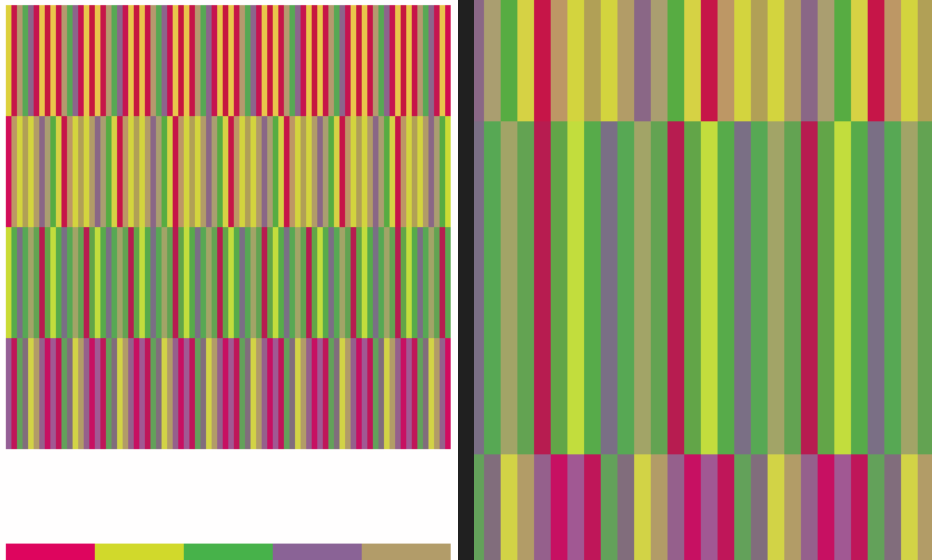
Left: the whole. Right: its middle third, enlarged.
This pattern is drawn by a WebGL 2 fragment shader. Its source:

```glsl
#version 300 es
precision highp float;

uniform vec2 u_resolution;
out vec4 outColor;

const int RED = 0, YELLOW = 1, GREEN = 2, PURPLE = 3, TAN = 4;

const vec3 PALETTE[5] = vec3[5](
    vec3(0.87, 0.02, 0.37),
    vec3(0.82, 0.85, 0.17),
    vec3(0.28, 0.70, 0.29),
    vec3(0.54, 0.39, 0.59),
    vec3(0.70, 0.61, 0.41));

// Stripe sequence of each band, top band first
const int BAND_A[8] = int[8](YELLOW, RED, TAN, GREEN, PURPLE, RED, YELLOW, RED);
const int BAND_B[10] = int[10](RED, TAN, YELLOW, TAN, YELLOW, TAN, PURPLE, TAN, GREEN, YELLOW);
const int BAND_C[8] = int[8](YELLOW, GREEN, PURPLE, GREEN, TAN, GREEN, RED, GREEN);
const int BAND_D[8] = int[8](PURPLE, RED, GREEN, PURPLE, YELLOW, TAN, PURPLE, RED);

vec3 pureStripe(int band, int i) {
    i = clamp(i, 0, 79);
    if (band == 0) return PALETTE[BAND_A[i % 8]];
    if (band == 1) return PALETTE[BAND_B[i % 10]];
    if (band == 2) return PALETTE[BAND_C[i % 8]];
    return PALETTE[BAND_D[i % 8]];
}

// Hue bleeds in from both neighbours while brightness stays
vec3 stripe(int band, int i) {
    vec3 own = pureStripe(band, i);
    vec3 around = 0.5 * (pureStripe(band, i - 1) + pureStripe(band, i + 1));
    vec3 bled = mix(own, around, 0.19);
    return clamp(bled + dot(own - bled, vec3(0.299, 0.587, 0.114)), 0.0, 1.0);
}

vec3 bandColor(int band, float x, float soft) {
    float edge = floor(x + 0.5);
    int right = clamp(int(edge), 0, 79);
    int left = clamp(int(edge) - 1, 0, 79);
    return mix(stripe(band, left), stripe(band, right), smoothstep(-soft, soft, x - edge));
}

float boxMask(vec2 p, vec2 low, vec2 high, vec2 soft) {
    vec2 inside = smoothstep(low - soft, low + soft, p)
                * (1.0 - smoothstep(high - soft, high + soft, p));
    return inside.x * inside.y;
}

void main() {
    vec2 p = gl_FragCoord.xy / u_resolution;
    vec2 soft = 0.8 / u_resolution;
    vec2 low = vec2(0.0128, 0.198);
    vec2 high = vec2(0.9841, 0.9909);
    vec2 size = high - low;
    vec3 color = vec3(1.0, 0.995, 0.995);

    // Four bands of eighty stripes
    float x = (p.x - low.x) / size.x;
    float y = (high.y - p.y) / size.y * 4.0;
    float softStripe = soft.x / size.x * 80.0;
    float softBand = soft.y / size.y * 4.0;
    float seam = floor(y + 0.5);
    int lower = clamp(int(seam), 0, 3);
    int upper = clamp(int(seam) - 1, 0, 3);
    vec3 bands = mix(bandColor(upper, x * 80.0, softStripe),
                     bandColor(lower, x * 80.0, softStripe),
                     smoothstep(-softBand, softBand, y - seam));
    color = mix(color, bands, boxMask(p, low, high, soft));

    // Row of palette swatches along the bottom
    float swatchX = x * 5.0;
    float joint = floor(swatchX + 0.5);
    float softSwatch = soft.x / size.x * 5.0;
    vec3 swatch = mix(PALETTE[clamp(int(joint) - 1, 0, 4)],
                      PALETTE[clamp(int(joint), 0, 4)],
                      smoothstep(-softSwatch, softSwatch, swatchX - joint));
    color = mix(color, swatch, boxMask(p, vec2(low.x, -1.0), vec2(high.x, 0.0293), soft));

    outColor = vec4(color, 1.0);
}
```
